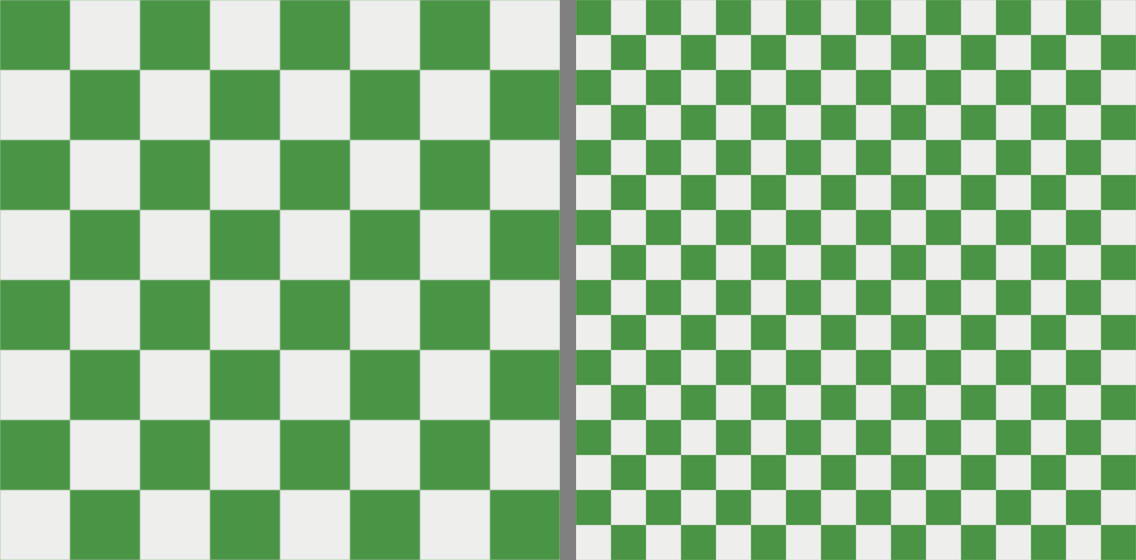
Left: one tile. Right: repeated 2 by 2.
This pattern is drawn by a Shadertoy shader. Its source:

```glsl
// Flat green and off-white checkerboard, eight squares by eight, tiling seamlessly.
#define SQUARES 8.0                    // squares per side, even so that it tiles
#define EDGE_WIDTH 0.0028              // soft edge width, in canvas units
#define LIGHT vec3(0.935, 0.935, 0.929)
#define GREEN vec3(0.290, 0.580, 0.270)

// Signed distance to the nearest grid line, alternating sign from square to square
vec2 alternatingDistance(vec2 p) {
    return 0.5 - abs(mod(p + 0.5, 2.0) - 1.0);
}

void mainImage(out vec4 fragColor, in vec2 fragCoord) {
    vec2 uv = fragCoord / iResolution.xy;

    // Edge half-width in square units, never narrower than one pixel
    vec2 halfEdge = 0.5 * SQUARES * max(vec2(EDGE_WIDTH), 1.0 / iResolution.xy);

    // Product of the two square waves gives the checker
    vec2 wave = clamp(alternatingDistance(uv * SQUARES) / halfEdge, -1.0, 1.0);
    float lightness = 0.5 + 0.5 * wave.x * wave.y;

    fragColor = vec4(mix(GREEN, LIGHT, lightness), 1.0);
}
```
